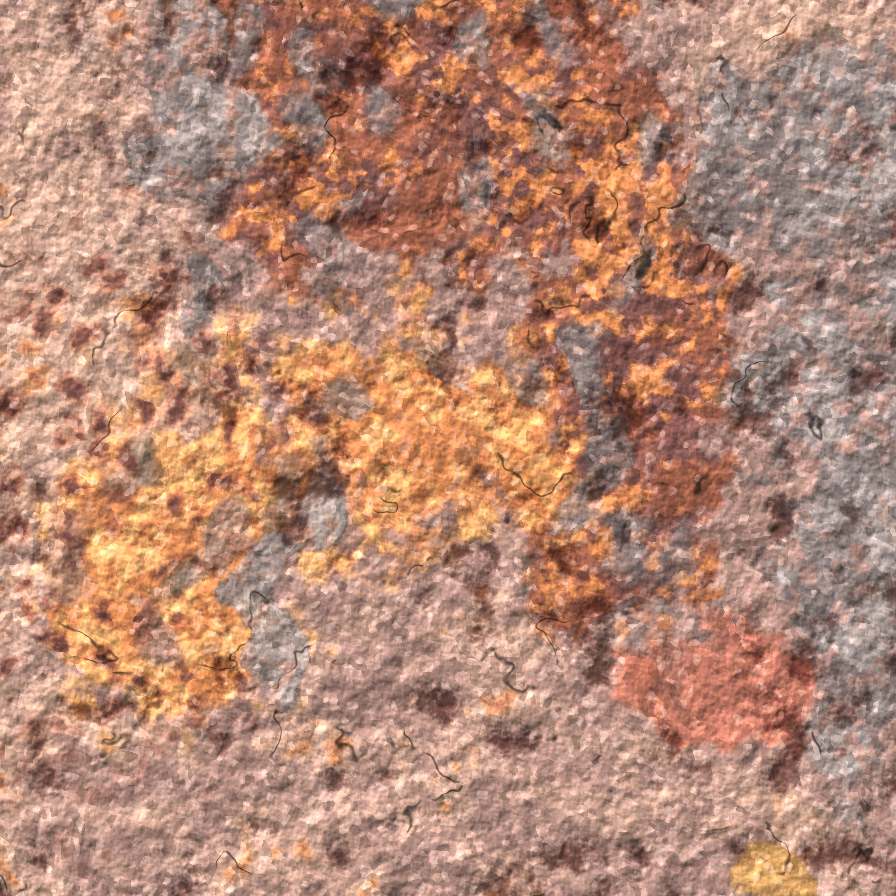
Give the GLSL for this texture, as a Shadertoy shader.

```glsl
// Weathered rusty stone: tan crust, orange bloom, dark rust and ash-grey scabs.
// Warped soft ellipses place the zones; cellular noise makes pits, scabs and
// grains; a layered noise height field lit from the upper left adds roughness.

#define EXPOSURE    1.07
#define RELIEF      3.3
#define RELIEF_STEP 0.0024
#define WARP        0.22
#define ROUGH_SCALE 24.0
#define GRAIN_SCALE 120.0
#define GRAIN_DEPTH 0.30
#define PIT_SCALE   27.0
#define SCAB_SCALE  vec2(15.0, 10.0)
#define CRACK_WIDTH 0.012

const vec3 TAN    = vec3(0.79, 0.63, 0.55);
const vec3 MAUVE  = vec3(0.65, 0.51, 0.47);
const vec3 ASH    = vec3(0.61, 0.57, 0.56);
const vec3 SLATE  = vec3(0.46, 0.41, 0.40);
const vec3 ORANGE = vec3(0.85, 0.52, 0.31);
const vec3 AMBER  = vec3(0.95, 0.68, 0.42);
const vec3 RUST   = vec3(0.60, 0.35, 0.26);
const vec3 WINE   = vec3(0.47, 0.30, 0.28);
const vec3 OCHRE  = vec3(0.76, 0.57, 0.36);

float hash(vec2 p) {
    vec3 q = fract(p.xyx * 0.1031);
    q += dot(q, q.yzx + 33.33);
    return fract((q.x + q.y) * q.z);
}

float noise(vec2 p) {
    vec2 i = floor(p), f = fract(p);
    f = f * f * (3.0 - 2.0 * f);
    return mix(mix(hash(i), hash(i + vec2(1, 0)), f.x),
               mix(hash(i + vec2(0, 1)), hash(i + vec2(1, 1)), f.x), f.y);
}

// Layered noise, centred on zero
float layers(vec2 p) {
    float sum = 0.0, amp = 0.5;
    for (int i = 0; i < 5; i++) {
        sum += amp * (noise(p) - 0.5);
        p = mat2(1.6, 1.2, -1.2, 1.6) * p + 17.3;
        amp *= 0.52;
    }
    return sum;
}

// Cellular noise: x = distance to the nearest point, y = random value of its cell
vec2 cells(vec2 p) {
    vec2 i = floor(p), best = vec2(9.0, 0.0);
    for (int y = -1; y <= 1; y++)
    for (int x = -1; x <= 1; x++) {
        vec2 c = i + vec2(x, y);
        float d = length(c + vec2(hash(c), hash(c + 71.7)) - p);
        if (d < best.x) best = vec2(d, hash(c + 133.1));
    }
    return best;
}

// Soft ellipse
float zone(vec2 p, vec2 centre, vec2 radius) {
    return 1.0 - smoothstep(0.45, 1.4, length((p - centre) / radius));
}

float height(vec2 p) {
    return layers(p * ROUGH_SCALE) + 0.25 * layers(p * ROUGH_SCALE * 3.1 + 9.0);
}

void mainImage(out vec4 fragColor, in vec2 fragCoord) {
    vec2 p = fragCoord / iResolution.xy;
    vec2 warp = vec2(layers(p * 6.0), layers(p * 6.0 + 40.0));
    vec2 q = p + WARP * warp;
    float broad = layers(q * 9.0 + 5.0);
    float mid = layers(p * 24.0 + 61.0);
    float fine = layers(p * 62.0 + 23.0);
    float ragged = 0.9 * broad + 1.1 * mid + 0.6 * fine;

    // Tan crust on the left and top right, mauve below
    float pale = max(zone(q, vec2(0.03, 0.6), vec2(0.24, 0.5)),
                     zone(q, vec2(0.9, 1.0), vec2(0.18, 0.09)));
    vec3 col = mix(MAUVE, TAN, smoothstep(0.1, 0.8, 0.3 + 0.5 * pale + 1.3 * ragged));

    // Dark rust above and right of the centre
    float upper = zone(q, vec2(0.46, 0.9), vec2(0.33, 0.23));
    float flank = zone(q, vec2(0.74, 0.53), vec2(0.14, 0.25));
    float rust = smoothstep(0.3, 0.6, max(upper, flank) + ragged);
    vec3 rustTone = mix(WINE, RUST, smoothstep(-0.2, 0.1, mid + 0.4 * fine));
    rustTone = mix(rustTone, ORANGE, smoothstep(0.06, 0.22, fine + 0.6 * broad));
    col = mix(col, rustTone, 0.9 * rust);

    // Orange bloom in the middle and lower left
    float bloom = max(zone(q, vec2(0.45, 0.54), vec2(0.23, 0.17)),
                      zone(q, vec2(0.22, 0.37), vec2(0.17, 0.22)));
    bloom = smoothstep(0.32, 0.85, bloom + 1.3 * ragged);
    vec3 bloomTone = mix(ORANGE, AMBER, smoothstep(-0.06, 0.2, fine + 0.7 * mid));
    col = mix(col, bloomTone, 0.88 * bloom);
    float seam = zone(q, vec2(0.82, 0.24), vec2(0.1, 0.05));
    col = mix(col, vec3(0.75, 0.44, 0.36), 0.8 * smoothstep(0.3, 0.7, seam + ragged));
    col = mix(col, OCHRE, smoothstep(0.35, 0.6, zone(q, vec2(0.84, 0.01), vec2(0.08, 0.035))));

    // Ash-grey sheet on the right, slabs on the left and scattered scabs
    float ash = max(zone(q, vec2(1.0, 0.48), vec2(0.16, 0.4)),
                    zone(q, vec2(0.88, 0.83), vec2(0.11, 0.13)));
    float slab = max(zone(q, vec2(0.2, 0.86), vec2(0.06, 0.13)),
                 max(zone(q, vec2(0.21, 0.64), vec2(0.05, 0.08)),
                     zone(q, vec2(0.35, 0.34), vec2(0.04, 0.15))));
    vec2 scab = cells((p + 0.1 * warp) * SCAB_SCALE);
    float scabs = (1.0 - smoothstep(0.2, 0.48, scab.x + 0.9 * mid))
                * step(0.45, scab.y) * max(max(upper, flank), 0.8 * bloom);
    float grey = max(smoothstep(0.35, 0.65, max(ash, slab) + 0.8 * ragged), scabs);
    vec3 greyTone = mix(SLATE, ASH, smoothstep(-0.2, 0.12, mid + 0.5 * broad));
    greyTone = mix(greyTone, MAUVE, smoothstep(0.0, 0.2, fine - 0.4 * broad));
    col = mix(col, greyTone, 0.88 * grey);

    // Round pits with rusty rims in the left crust
    vec2 pit = cells(p * PIT_SCALE + 3.0 * warp);
    float pitted = zone(q, vec2(0.13, 0.45), vec2(0.2, 0.32)) * step(0.35, pit.y) * (1.0 - grey);
    float d = pit.x + 0.7 * fine;
    col = mix(col, RUST * 1.15, 0.6 * pitted * (1.0 - smoothstep(0.2, 0.5, d)));
    col = mix(col, WINE * 0.9, 0.8 * pitted * (1.0 - smoothstep(0.08, 0.27, d)));

    // Broken cracks and shadowed slab edges
    float crack = 1.0 - smoothstep(0.0, CRACK_WIDTH, abs(layers(q * 5.0 + 90.0)));
    crack *= smoothstep(0.02, 0.14, mid + 0.5 * broad);
    float edge = 4.0 * grey * (1.0 - grey) * smoothstep(0.0, 0.15, mid);
    col *= 1.0 - 0.5 * crack - 0.22 * edge;

    // Mineral grains, hollows and side light
    vec2 grain = cells(p * GRAIN_SCALE + 8.0 * warp);
    col *= 1.0 + GRAIN_DEPTH * (grain.y - 0.5);
    col = mix(col, vec3(0.84, 0.73, 0.68), 0.4 * step(0.86, grain.y) * (1.0 - smoothstep(0.3, 0.6, grain.x)));
    float h = height(p);
    float slope = h - height(p + RELIEF_STEP * vec2(-0.8, 1.2));
    col *= 1.0 + RELIEF * clamp(slope, -0.16, 0.12);
    col *= mix(vec3(1.0), vec3(0.62, 0.54, 0.53), 1.0 - smoothstep(-0.3, -0.08, h));
    fragColor = vec4(clamp(col * EXPOSURE, 0.0, 1.0), 1.0);
}
```
